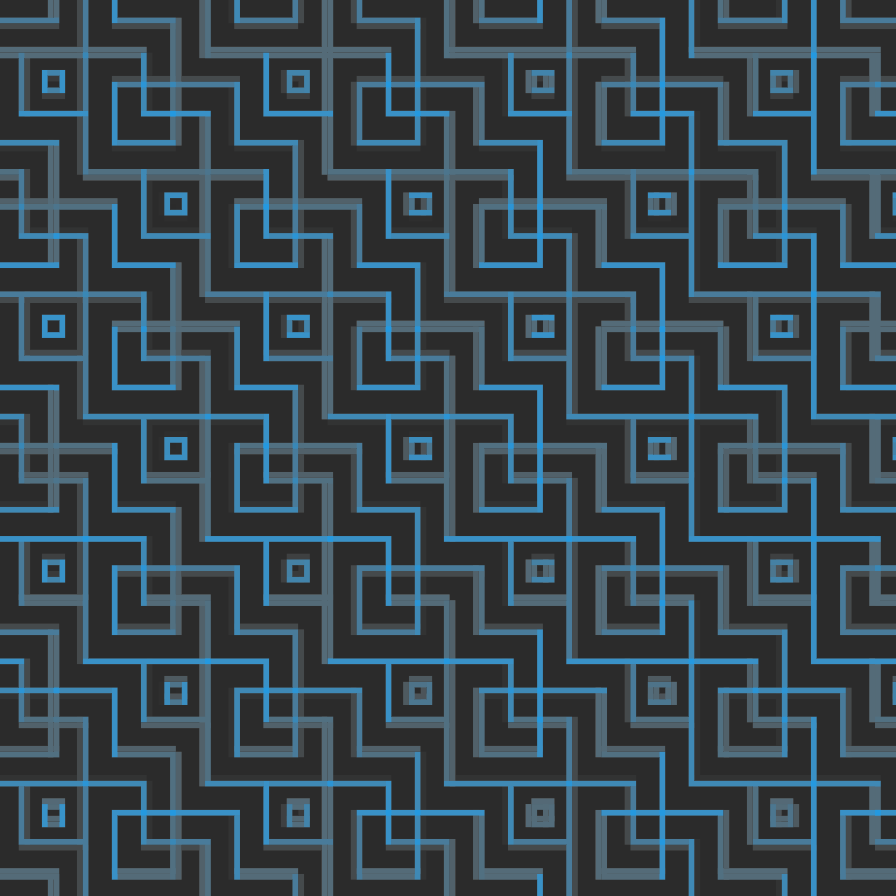
Give the GLSL for this pattern, as a three.js fragment shader.

```glsl
// Interlocking blue stepped lines with looped boxes and small rings on charcoal, in coarse cells.
varying vec2 vUv;

const float UNITS = 29.45;                // grid units across the canvas
const vec2 ORIGIN = vec2(0.76, 0.725);    // grid origin from the top left, in units
const float DIAGONAL = 4.0;               // the motif repeats at (4, 4) ...
const float REPEAT = 8.0;                 // ... and at (8, 0)
const float CELLS = 47.0 / 9.0;           // cells per unit; lines drift against them
const float CELL = 1.0 / CELLS;           // line width
const float RING = 0.29;                  // ring radius to the line centre
const float TAU = 6.2832;

const vec3 CHARCOAL = vec3(0.17);
const vec3 ASH = vec3(0.285, 0.29, 0.29);
const vec3 SLATE = vec3(0.33, 0.42, 0.47);
const vec3 BLUE = vec3(0.22, 0.575, 0.79);
const vec3 BRIGHT = vec3(0.14, 0.60, 0.88);

// Signed distance to the nearest cell border, in cells
float cellPhase(float x) {
  float cell = (x - 1.0) * CELLS;
  return cell - floor(cell + 0.5);
}

float sideOf(float phase) {
  return phase < 0.0 ? -1.0 : 1.0;
}

// Centre of the cell that holds x
float snapToCell(float x) {
  float phase = cellPhase(x);
  return x + (0.5 * sideOf(phase) - phase) * CELL;
}

// Smooth coverage of the interval from a to b
float interval(float x, float a, float b, float blur) {
  return clamp((x - a) / blur + 0.5, 0.0, 1.0) * clamp((b - x) / blur + 0.5, 0.0, 1.0);
}

float band(float x, float centre, float blur) {
  return interval(x, centre - 0.5 * CELL, centre + 0.5 * CELL, blur);
}

// Adds all repeats of a bar along p.x; bar holds start, row and length.
// ink holds line coverage, vividness, fringe strength and crossing count.
void addBar(vec2 p, vec3 bar, float blur, inout vec4 ink) {
  float shift = DIAGONAL * floor((p.y - bar.y) / DIAGONAL + 0.5);
  float row = bar.y + shift;
  float start = bar.x + shift;
  start += REPEAT * floor((p.x - start + 1.0) / REPEAT);
  float first = snapToCell(start);
  float last = snapToCell(start + bar.z);

  float phase = cellPhase(row);
  float softness = 0.5 + 0.5 * cos(TAU * phase);
  float centre = snapToCell(row);
  float along = interval(p.x, first - 0.5 * CELL, last + 0.5 * CELL, blur);
  float core = along * band(p.y, centre, blur);
  float fringe = along * band(p.y, centre - sideOf(phase) * CELL, blur);
  float inner = core * interval(p.x, first + CELL, last - CELL, blur);

  ink.xyz = max(ink.xyz, vec3(core, core * (1.0 - softness), fringe * softness));
  ink.w += inner;
}

void main() {
  vec2 p = vec2(vUv.x, 1.0 - vUv.y) * UNITS - ORIGIN;
  float blur = max(fwidth(p.x), 0.0001);
  vec2 q = p.yx;
  vec4 ink = vec4(0.0);

  // Looped chain
  addBar(p, vec3(3.0, 2.0, 4.0), blur, ink);
  addBar(p, vec3(7.0, 4.0, 2.0), blur, ink);
  addBar(p, vec3(7.0, 8.0, 2.0), blur, ink);
  addBar(q, vec3(2.0, 7.0, 2.0), blur, ink);
  addBar(q, vec3(4.0, 9.0, 4.0), blur, ink);
  addBar(q, vec3(6.0, 7.0, 2.0), blur, ink);

  // Long staircase
  addBar(p, vec3(2.0, 5.0, 6.0), blur, ink);
  addBar(p, vec3(8.0, 7.0, 2.0), blur, ink);
  addBar(q, vec3(5.0, 8.0, 2.0), blur, ink);
  addBar(q, vec3(7.0, 10.0, 6.0), blur, ink);

  // Bracket around the ring
  addBar(p, vec3(0.0, 3.0, 2.0), blur, ink);
  addBar(q, vec3(1.0, 0.0, 2.0), blur, ink);

  // Small square ring
  vec2 ring = vec2(1.0, 2.0);
  for (int i = 0; i < 2; i++) {
    float edge = RING * (float(i) * 2.0 - 1.0);
    addBar(p, vec3(ring.x - RING, ring.y + edge, 2.0 * RING), blur, ink);
    addBar(q, vec3(ring.y - RING, ring.x + edge, 2.0 * RING), blur, ink);
  }

  // Fringe below, lines above, bright crossings on top
  vec3 fringeColor = mix(ASH, SLATE, ink.z * ink.z * ink.z);
  vec3 color = mix(CHARCOAL, fringeColor, smoothstep(0.0, 0.8, ink.z));
  color = mix(color, mix(SLATE, BLUE, ink.y), ink.x);
  color = mix(color, BRIGHT, clamp(ink.w - 1.0, 0.0, 1.0) * ink.y);
  gl_FragColor = vec4(color, 1.0);
}
```
